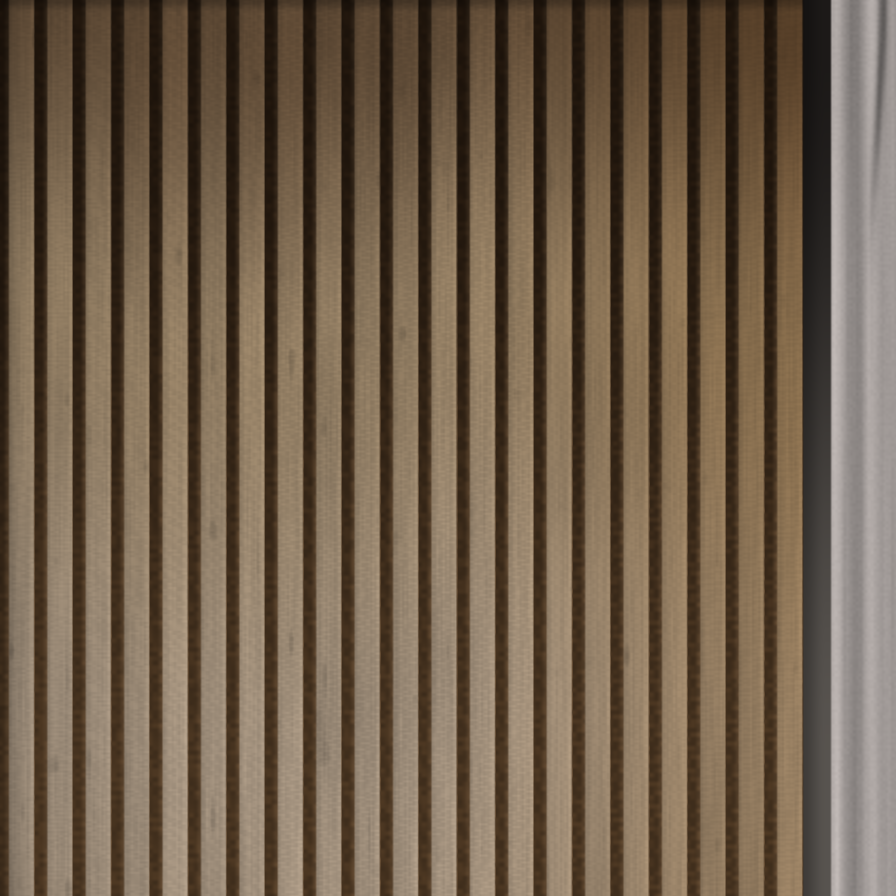
This texture is drawn by a Shadertoy shader. Its source:

```glsl
// A wall of 21 upright wooden slats with shadowed grooves, ending at a dark
// reveal and a brushed steel post. Each slat is one cell of a repeat in x;
// stretched value noise adds grain, stains and differences between slats.

const float SLATS = 21.0;
const float WALL_START = -0.0038;  // left edge of the first groove
const float WALL_END = 0.8965;
const float STEEL_START = 0.9275;
const float GROOVE = 0.32;         // share of a cell taken by the groove
const float EDGE_SOFTNESS = 0.0011;

const vec3 WOOD_TOP = vec3(0.36, 0.28, 0.20);
const vec3 WOOD_MIDDLE = vec3(0.57, 0.49, 0.385);
const vec3 WOOD_BOTTOM = vec3(0.62, 0.555, 0.48);
const vec3 WARM_TINT = vec3(0.96, 0.90, 0.80);
const vec3 GROOVE_TOP = vec3(0.12, 0.08, 0.045);
const vec3 GROOVE_BOTTOM = vec3(0.27, 0.195, 0.12);
const vec3 GROOVE_SIDE = vec3(0.37, 0.28, 0.19);
const vec3 REVEAL_TOP = vec3(0.10, 0.09, 0.085);
const vec3 REVEAL_BOTTOM = vec3(0.31, 0.295, 0.28);
const vec3 STEEL = vec3(0.62, 0.595, 0.585);

float hash(vec2 p) {
    return fract(sin(dot(p, vec2(127.1, 311.7))) * 43758.5453);
}

float noise(vec2 p) {
    vec2 i = floor(p), f = fract(p);
    f = f * f * (3.0 - 2.0 * f);
    return mix(mix(hash(i), hash(i + vec2(1, 0)), f.x),
               mix(hash(i + vec2(0, 1)), hash(i + vec2(1, 1)), f.x), f.y);
}

// Smooth step of half-width w centred on an edge
float edge(float at, float w, float x) {
    return smoothstep(at - w, at + w, x);
}

// Soft vertical band
float band(float x, float centre, float width) {
    float d = (x - centre) / width;
    return exp(-d * d);
}

vec3 slatWall(vec2 uv, float pixel) {
    float period = (WALL_END - WALL_START) / SLATS;
    float cell = (uv.x - WALL_START) / period;
    float id = floor(cell), x = fract(cell);
    float soft = max(EDGE_SOFTNESS, pixel) / period;
    float seed = hash(vec2(id, 3.7));

    // Light falls off towards the top, a little lower on some slats
    float h = uv.y + 0.10 * (noise(vec2(id * 0.6, 2.0)) - 0.5);
    vec3 wood = mix(WOOD_BOTTOM, WOOD_MIDDLE, smoothstep(0.15, 0.65, h));
    wood = mix(wood, WOOD_TOP, smoothstep(0.62, 1.02, h));
    wood *= mix(vec3(1.0), WARM_TINT, smoothstep(0.45, 0.9, uv.x));
    wood *= 0.95 + 0.10 * seed;

    // Long grain, cross fibres, broad stains and a few small knots
    vec2 local = vec2(uv.x, uv.y + id * 7.31);
    float grain = noise(local * vec2(420.0, 14.0)) - 0.5;
    float fibre = noise(local * vec2(190.0, 430.0)) - 0.5;
    float stain = noise(local * vec2(30.0, 6.0)) - 0.5;
    float knot = smoothstep(0.84, 1.0, noise(local * vec2(80.0, 22.0)));
    wood *= 1.0 + 0.07 * grain + 0.07 * fibre + 0.09 * stain - 0.13 * knot;

    // Face shading: dim left shoulder and a thin lit right rim
    wood *= 0.93 + 0.07 * smoothstep(GROOVE, GROOVE + 0.2, x);
    wood *= 1.0 + 0.06 * band(x, 0.93, 0.06);

    // Groove: deepest beside the previous slat, paler near the next one
    vec3 groove = mix(GROOVE_BOTTOM, GROOVE_TOP, smoothstep(0.1, 0.95, uv.y));
    vec3 side = GROOVE_SIDE * mix(1.0, 0.5, smoothstep(0.4, 1.0, uv.y));
    groove = mix(groove, side, 0.7 * smoothstep(0.16, GROOVE, x));
    groove *= 0.9 + 0.25 * noise(local * vec2(150.0, 200.0));

    float face = edge(GROOVE, soft * 1.4, x) * (1.0 - edge(1.0 - soft, soft, x));
    vec3 color = mix(groove, wood, face);
    color *= 0.82 + 0.18 * smoothstep(-0.01, 0.04, uv.x);
    return color * (1.0 - 0.25 * smoothstep(0.985, 1.0, uv.y));
}

vec3 reveal(vec2 uv) {
    vec3 color = mix(REVEAL_BOTTOM, REVEAL_TOP, smoothstep(0.15, 0.95, uv.y));
    float across = (uv.x - WALL_END) / (STEEL_START - WALL_END);
    return color * (0.8 + 0.3 * smoothstep(0.0, 0.8, across));
}

vec3 steelPost(vec2 uv) {
    float x = (uv.x - STEEL_START) / (1.0 - STEEL_START);
    float high = smoothstep(0.65, 0.95, uv.y);
    float light = 1.0 + 0.20 * band(x, 0.08, 0.10) - 0.14 * band(x, 0.38, 0.14);
    light += 0.12 * band(x, 0.62, 0.12) - 0.10 * high * band(x, 0.2, 0.2);

    // Dark reflection that leans and fades downwards
    float lean = 0.62 + 0.18 * smoothstep(0.7, 1.0, uv.y);
    light -= 0.42 * high * band(x, lean, 0.07);
    light += 0.07 * (noise(uv * vec2(260.0, 3.0)) - 0.5);
    light += 0.04 * (noise(uv * vec2(300.0, 300.0)) - 0.5);
    return STEEL * light;
}

void mainImage(out vec4 fragColor, in vec2 fragCoord) {
    vec2 uv = fragCoord / iResolution.xy;
    float pixel = 1.0 / iResolution.x;
    float soft = max(EDGE_SOFTNESS, pixel);

    vec3 color = slatWall(uv, pixel);
    color = mix(color, reveal(uv), edge(WALL_END, soft, uv.x));
    color = mix(color, steelPost(uv), edge(STEEL_START, soft * 1.5, uv.x));
    fragColor = vec4(clamp(color, 0.0, 1.0), 1.0);
}
```
